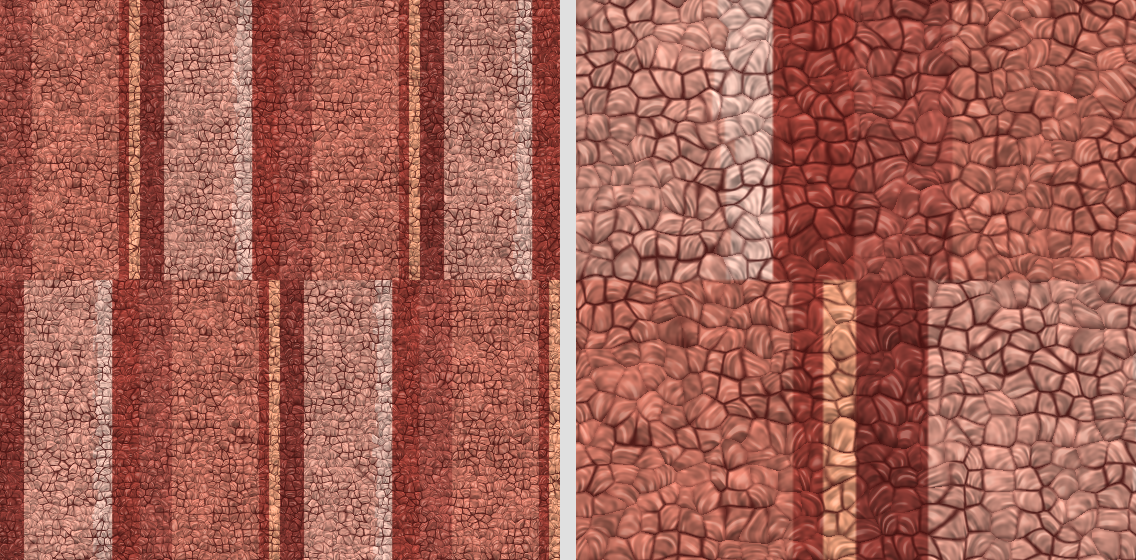
Left, the full canvas; right, a detail of the centre.
Give the GLSL for this texture, as a three.js fragment shader.

```glsl
// Looped-pile carpet in two rows of striped tiles, two repeats across, with the
// upper row shifted by half a repeat. Stripes are layered step edges; the pile is
// a jittered cell pattern with curved yarn strands, dark gaps and pale flecks.

varying vec2 vUv;

const float REPEATS = 2.0;        // stripe sets across
const float ROWS = 2.0;           // tile rows
const float ROW_SHIFT = 0.5;      // offset of the upper row, in repeats
const float EDGE = 0.0022;        // stripe edge softness, in repeats
const vec2 LOOPS = vec2(76.0, 72.0); // yarn loops across and down
const vec2 JITTER = vec2(0.85, 0.5);
const float WARP = 0.55;          // bending of the loop rows, in loops
const float GAP_DEPTH = 0.66;
const float STRAND_DEPTH = 0.26;
const float FLECK = 0.34;

const vec3 MAROON = vec3(0.51, 0.215, 0.19);
const vec3 PINK   = vec3(0.77, 0.535, 0.475);
const vec3 FROST  = vec3(0.82, 0.66, 0.61);
const vec3 BRICK  = vec3(0.58, 0.235, 0.20);
const vec3 ROSE   = vec3(0.62, 0.305, 0.265);
const vec3 SALMON = vec3(0.735, 0.425, 0.36);
const vec3 PEACH  = vec3(0.86, 0.58, 0.45);
const vec3 SHADOW = vec3(0.27, 0.065, 0.06);
const vec3 SHINE  = vec3(0.92, 0.80, 0.74);

float hash(vec2 p) {
  vec3 q = fract(p.xyx * vec3(0.1031, 0.1030, 0.0973));
  q += dot(q, q.yzx + 33.33);
  return fract((q.x + q.y) * q.z);
}

vec2 hash2(vec2 p) {
  return vec2(hash(p), hash(p + 71.7));
}

float noise(vec2 p) {
  vec2 i = floor(p), f = fract(p);
  f = f * f * (3.0 - 2.0 * f);
  vec2 e = vec2(0.0, 1.0);
  return mix(mix(hash(i), hash(i + e.yx), f.x),
             mix(hash(i + e), hash(i + e.yy), f.x), f.y);
}

// Paints a new stripe over everything right of the given start
vec3 layer(vec3 base, vec3 stripe, float x, float start) {
  return mix(base, stripe, smoothstep(-EDGE, EDGE, x - start));
}

vec3 stripes(float u, float grain) {
  float x = fract(u);
  vec3 c = layer(PEACH, MAROON, x, 0.0);
  c = layer(c, PINK, x, 0.086);
  c = layer(c, FROST, x + (grain - 0.5) * 0.03, 0.342);
  c = layer(c, BRICK, x, 0.401);
  c = layer(c, ROSE, x, 0.498);
  c = layer(c, SALMON, x, 0.615);
  c = layer(c, BRICK, x, 0.925);
  c = layer(c, PEACH, x, 0.961);
  return layer(c, MAROON, x, 1.0);
}

// Returns gap width, strand brightness, loop tone and height across the loop
vec4 pile(vec2 p) {
  float near = 9.0, next = 9.0;
  vec2 offset = vec2(0.0), id = vec2(0.0);
  for (int j = -1; j <= 1; j++) {
    for (int i = -1; i <= 1; i++) {
      vec2 cell = floor(p) + vec2(float(i), float(j));
      vec2 d = p - cell - 0.5 - (hash2(cell) - 0.5) * JITTER;
      float dist = length(d * vec2(0.92, 1.12));
      if (dist < near) {
        next = near;
        near = dist;
        offset = d;
        id = cell;
      } else {
        next = min(next, dist);
      }
    }
  }
  // Yarn strands lean by a random angle and bow over the loop
  float angle = (hash(id + 13.1) - 0.5) * 2.6;
  vec2 axis = vec2(cos(angle), sin(angle));
  float along = dot(offset, axis);
  float across = dot(offset, vec2(-axis.y, axis.x)) + along * along * 0.7;
  float strand = noise(vec2(along * 1.8, across * 7.5) + id * 5.3);
  return vec4(next - near, strand, hash(id + 37.9), offset.y);
}

void main() {
  vec2 p = vUv * LOOPS;
  vec2 bend = vec2(noise(p * 0.8), noise(p * 0.8 + 41.0)) - 0.5;
  vec4 loop = pile(p + bend * WARP);

  // Two tile rows with a soft join
  float u = vUv.x * REPEATS;
  float join = vUv.y * ROWS - 1.0;
  vec3 color = mix(stripes(u, loop.z), stripes(u + ROW_SHIFT, loop.z),
                   smoothstep(-EDGE, EDGE, join));

  // Broad wear, loop tone and strand light
  float wear = noise(vUv * 9.0) * 0.6 + noise(vUv * 27.0 + 8.0) * 0.4;
  float fiber = noise(p * 4.5 + 19.0);
  float light = 1.0 + (wear - 0.5) * 0.16 + (loop.z - 0.5) * 0.16;
  light += (loop.y - 0.5) * STRAND_DEPTH * 2.0 + (fiber - 0.5) * 0.20;
  light += clamp(loop.w, -0.5, 0.5) * 0.20;
  color *= light;

  // Shaded gaps, uneven in depth, with a faint groove under each loop row
  float depth = smoothstep(0.15, 0.85, noise(p * 0.65 + 5.0));
  float gap = 1.0 - smoothstep(0.0, 0.24, loop.x);
  float groove = smoothstep(0.25, 0.6, -loop.w) * 0.22;
  color = mix(color, SHADOW, clamp(gap * GAP_DEPTH * (0.3 + 0.9 * depth) + groove, 0.0, 0.85));

  // Pale flecks on the crowns of the strands
  float fleck = smoothstep(0.62, 0.92, loop.y) * smoothstep(0.1, 0.35, loop.x);
  color = mix(color, SHINE * (0.55 + 0.45 * color.r), fleck * FLECK);
  gl_FragColor = vec4(clamp(color, 0.0, 1.0), 1.0);
}
```
